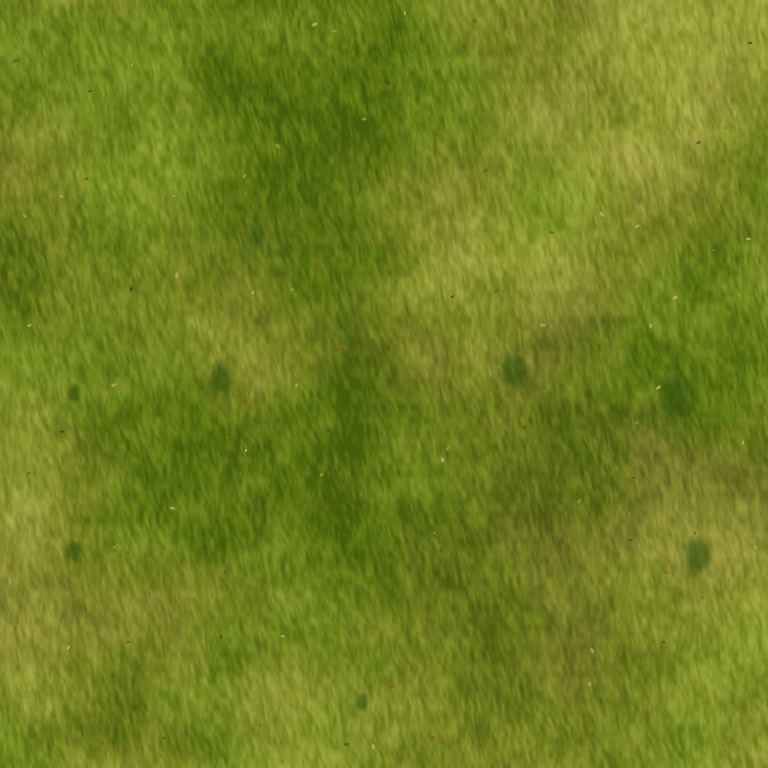
Give the GLSL for this texture, as a three.js fragment shader.

```glsl
varying vec2 vUv;

float hash(vec2 p) {
  return fract(sin(dot(p, vec2(127.1, 311.7))) * 43758.5453);
}

float noise(vec2 p) {
  vec2 cell = floor(p);
  vec2 f = fract(p);
  f = f * f * (3.0 - 2.0 * f);
  return mix(mix(hash(cell), hash(cell + vec2(1.0, 0.0)), f.x),
             mix(hash(cell + vec2(0.0, 1.0)), hash(cell + 1.0), f.x), f.y);
}

float fbm(vec2 p) {
  float sum = 0.0;
  float weight = 0.5;
  for (int i = 0; i < 5; i++) {
    sum += weight * noise(p);
    p = mat2(1.6, 1.2, -1.2, 1.6) * p + 7.3;
    weight *= 0.5;
  }
  return sum / 0.969;
}

// Short upright strands that lean a little from place to place
float grassBlades(vec2 uv) {
  float lean = 0.006 * (noise(uv * 22.0) - 0.5);
  vec2 p = uv + vec2(0.18 * uv.y + lean, 0.0);
  float coarse = noise(p * vec2(190.0, 62.0));
  float fine = noise(p * vec2(330.0, 115.0) + 41.0);
  return mix(coarse, fine, 0.45);
}

vec3 grassColor(float tone) {
  vec3 shade = vec3(0.35, 0.41, 0.08);
  vec3 green = vec3(0.47, 0.52, 0.135);
  vec3 sunlit = vec3(0.62, 0.65, 0.24);
  return tone < 0.0 ? mix(green, shade, min(-tone / 1.7, 1.4))
                    : mix(green, sunlit, min(tone / 2.0, 1.3));
}

// Sparse soft hollows with ragged edges
float darkSpots(vec2 uv) {
  vec2 p = uv * 5.0;
  vec2 cell = floor(p);
  vec2 center = 0.3 + 0.4 * vec2(hash(cell + 3.1), hash(cell + 8.7));
  float radius = mix(0.05, 0.13, hash(cell + 5.3));
  vec2 d = (fract(p) - center) * vec2(1.2, 0.85);
  float dist = length(d) + 0.08 * (fbm(uv * 40.0) - 0.5);
  float present = step(0.8, hash(cell + 12.9));
  return present * (1.0 - smoothstep(radius * 0.4, radius * 1.3, dist));
}

// One jittered grid of fallen leaves, coverage in alpha
vec4 leaves(vec2 uv, float count, float seed) {
  vec2 p = uv * count;
  vec2 cell = floor(p) + seed;
  vec2 center = 0.15 + 0.7 * vec2(hash(cell + 1.7), hash(cell + 6.2));
  vec2 d = (fract(p) - center) / count;
  float angle = 6.2832 * hash(cell + 9.4);
  float c = cos(angle);
  float s = sin(angle);
  d = mat2(c, s, -s, c) * d;
  float size = mix(0.0025, 0.005, hash(cell + 4.8));
  float dist = length(d * vec2(1.0, 1.8));
  float kind = hash(cell + 14.6);
  vec3 color = mix(vec3(0.52, 0.34, 0.14), vec3(0.78, 0.69, 0.43), step(0.7, kind));
  color = mix(color, vec3(0.25, 0.27, 0.07), step(kind, 0.2));
  float opacity = step(0.62, hash(cell + 11.3)) * mix(0.35, 0.9, hash(cell + 2.6));
  return vec4(color, opacity * (1.0 - smoothstep(size * 0.45, size * 1.1, dist)));
}

void main() {
  // Broad light and dark patches under the strands
  vec2 warp = 0.12 * vec2(noise(vUv * 6.0 + 17.0), noise(vUv * 6.0 + 53.0));
  float patches = fbm((vUv + warp) * 4.2 + 2.0);
  float mottle = fbm(vUv * 24.0 + 31.0);
  float blades = grassBlades(vUv);
  float tone = 5.6 * (patches - 0.5) + 2.0 * (mottle - 0.5) + 3.0 * (blades - 0.5);
  vec3 color = grassColor(tone);

  // Dry straw areas and lush green areas
  float dryness = fbm(vUv * 5.5 + 73.0) + 0.4 * (patches - 0.5);
  color += vec3(0.035, -0.008, 0.04) * smoothstep(0.5, 0.72, dryness);
  color += vec3(-0.035, 0.0, -0.025) * smoothstep(0.48, 0.28, dryness);

  vec3 hollow = vec3(0.24, 0.35, 0.07) + 0.08 * (blades - 0.5);
  color = mix(color, hollow, 0.75 * darkSpots(vUv));

  for (int i = 0; i < 2; i++) {
    float layer = float(i);
    vec4 leaf = leaves(vUv, 11.0 + 4.0 * layer, 20.0 + 37.0 * layer);
    color = mix(color, leaf.rgb, leaf.a);
  }
  gl_FragColor = vec4(color, 1.0);
}
```
